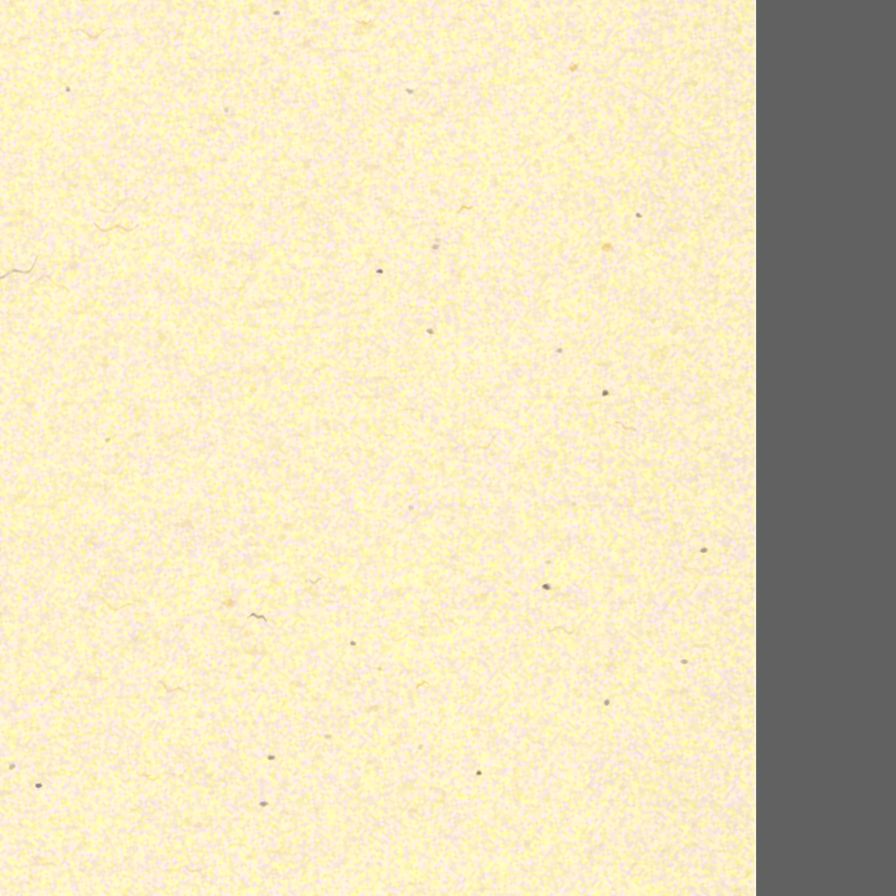
A Shadertoy shader for this texture:

```glsl
#define PAPER_EDGE 0.844
#define GRAIN_SCALE 270.0
#define GRAIN_CONTRAST 1.0
#define SHADE_CONTRAST 0.075
#define FIBRE_COUNT 40
#define SPECK_COUNT 34
#define YELLOW vec3(1.0, 0.978, 0.66)
#define ROSE vec3(0.985, 0.905, 0.915)
#define OCHRE vec3(0.87, 0.67, 0.25)
#define UMBER vec3(0.42, 0.33, 0.30)
#define BACKDROP vec3(0.38)

float hash(vec2 p) {
    vec3 q = fract(vec3(p.xyx) * 0.1031);
    q += dot(q, q.yzx + 33.33);
    return fract((q.x + q.y) * q.z);
}

vec4 hash4(float n) {
    return vec4(hash(vec2(n, 1.7)), hash(vec2(n, 5.3)),
                hash(vec2(n, 9.1)), hash(vec2(n, 14.9)));
}

float valueNoise(vec2 p) {
    vec2 cell = floor(p), f = fract(p);
    f = f * f * (3.0 - 2.0 * f);
    return mix(mix(hash(cell), hash(cell + vec2(1, 0)), f.x),
               mix(hash(cell + vec2(0, 1)), hash(cell + vec2(1, 1)), f.x), f.y);
}

// Fine mottling between yellow and rose, with faint horizontal clouds
vec3 paperGrain(vec2 uv) {
    mat2 turn = mat2(0.8, 0.6, -0.6, 0.8);
    vec2 p = turn * uv * GRAIN_SCALE;
    float coarse = valueNoise(p) - 0.5;
    float fine = valueNoise(p * 1.7 + 71.0) - 0.5;
    float cloud = valueNoise(uv * vec2(22.0, 48.0) + 19.0) - 0.5;
    float tint = 0.5 + GRAIN_CONTRAST * (coarse + 0.6 * fine) - 0.1 * cloud;
    vec3 color = mix(YELLOW, ROSE, clamp(tint, -0.05, 1.1));
    float shade = valueNoise(p * 1.1 + 143.0) - 0.5;
    // Sparse faint tan clumps, drawn out sideways
    float clump = smoothstep(0.74, 0.98, valueNoise(uv * vec2(85.0, 140.0) + 37.0));
    color = mix(color, OCHRE, 0.12 * clump);
    return color + SHADE_CONTRAST * shade + 0.012 * cloud + 0.006;
}

// Coverage of a short wavy hair, broken and tapering towards its tips
float fibre(vec2 p, float angle, float halfLength, float bend, float aa) {
    float c = cos(angle), s = sin(angle);
    p = vec2(c * p.x + s * p.y, c * p.y - s * p.x);
    float along = clamp(p.x / halfLength, -1.0, 1.0);
    float wave = 0.14 * sin(along * 5.0 + bend * 40.0);
    float curve = halfLength * (bend * (along * along - 0.4) + wave);
    float d = length(vec2(p.x - along * halfLength, p.y - curve));
    float width = mix(0.0012, 0.0006, along * along);
    float gaps = 0.35 + 0.9 * valueNoise(vec2(along * halfLength * 190.0, bend * 91.0));
    return gaps * (1.0 - smoothstep(width - 0.7 * aa, width + 1.2 * aa, d));
}

vec3 addFibres(vec3 color, vec2 uv, float aa) {
    for (int i = 0; i < FIBRE_COUNT; i++) {
        vec4 place = hash4(float(i) + 3.0);
        vec4 form = hash4(float(i) + 103.0);
        vec2 p = uv - place.xy * vec2(PAPER_EDGE, 1.0);
        float angle = (place.z - 0.5) * (place.w > 0.8 ? 3.1 : 1.0);
        float halfLength = mix(0.006, 0.034, form.x * form.x);
        float cover = fibre(p, angle, halfLength, (form.y - 0.5) * 0.8, aa);
        float strength = mix(0.12, 0.55, form.z * form.z * form.z);
        color = mix(color, mix(OCHRE, UMBER, step(0.9, form.w)), cover * strength);
    }
    return color;
}

// Tiny soft flecks: mostly brown, some larger and ochre
vec3 addSpecks(vec3 color, vec2 uv, float aa) {
    for (int i = 0; i < SPECK_COUNT; i++) {
        vec4 place = hash4(float(i) + 211.0);
        vec4 form = hash4(float(i) + 307.0);
        vec2 p = uv - place.xy * vec2(PAPER_EDGE, 1.0);
        float isOchre = step(0.84, form.x);
        float radius = mix(0.0016, 0.0030, place.z) * (1.0 + 1.0 * isOchre);
        float wobble = (valueNoise(uv * 260.0 + 9.0) - 0.5) * radius;
        float d = length(p * vec2(0.9, 1.1)) + wobble;
        float cover = 1.0 - smoothstep(0.3 * radius, radius + 1.2 * aa, d);
        float strength = mix(0.15, 0.85, form.y * form.y);
        vec3 ink = mix(UMBER, vec3(0.30, 0.26, 0.42), step(0.75, form.z));
        color = mix(color, mix(ink, OCHRE, isOchre), cover * strength);
    }
    return color;
}

void mainImage(out vec4 fragColor, in vec2 fragCoord) {
    vec2 uv = fragCoord / iResolution.xy;
    float aa = 1.0 / 512.0;

    vec3 paper = paperGrain(uv);
    paper = addFibres(paper, uv, aa);
    paper = addSpecks(paper, uv, aa);

    // Slight falloff to the right, then a pale cut rim
    paper *= 1.0 - 0.012 * smoothstep(0.55, PAPER_EDGE, uv.x);
    float rim = smoothstep(PAPER_EDGE - 0.004, PAPER_EDGE - 0.001, uv.x);
    paper = mix(paper, vec3(1.0, 0.98, 0.86), 0.6 * rim);

    float pixel = 0.5 / iResolution.x;
    float outside = smoothstep(PAPER_EDGE - pixel, PAPER_EDGE + pixel, uv.x);
    fragColor = vec4(mix(clamp(paper, 0.0, 1.0), BACKDROP, outside), 1.0);
}
```
